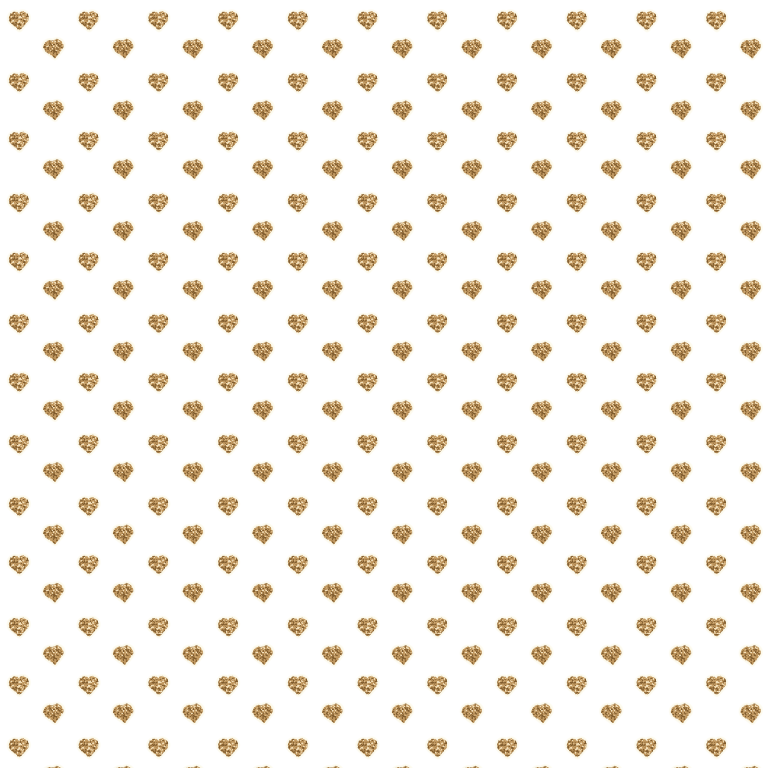
Give the GLSL for this pattern, as a three.js fragment shader.

```glsl
#define COLUMN_PITCH 0.0908
#define ROW_PITCH 0.0785
#define FIRST_HEART vec2(0.0247, 0.0273)
#define STAGGER vec2(0.0454, 0.0365)
#define HEART_SIZE 0.019
#define ROUNDING 0.08
#define GRAIN 0.0019
#define HALO_WIDTH 0.0026
#define DARK_GOLD vec3(0.50, 0.36, 0.18)
#define GOLD vec3(0.76, 0.60, 0.38)
#define PALE_GOLD vec3(0.95, 0.88, 0.74)
#define CREAM vec3(0.99, 0.98, 0.93)

const int ROWS = 13;

varying vec2 vUv;

float hash(vec2 p) {
  vec3 q = fract(p.xyx * 0.1031);
  q += dot(q, q.yzx + 33.33);
  return fract((q.x + q.y) * q.z);
}

float valueNoise(vec2 p) {
  vec2 cell = floor(p);
  vec2 f = fract(p);
  f = f * f * (3.0 - 2.0 * f);
  float low = mix(hash(cell), hash(cell + vec2(1.0, 0.0)), f.x);
  float high = mix(hash(cell + vec2(0.0, 1.0)), hash(cell + 1.0), f.x);
  return mix(low, high, f.y);
}

// Signed distance to a heart whose tip is at the origin
float heartDistance(vec2 p) {
  p.x = abs(p.x);
  if (p.x + p.y > 1.0) return length(p - vec2(0.25, 0.75)) - sqrt(0.125);
  vec2 toNotch = p - vec2(0.0, 1.0);
  vec2 toSide = p - 0.5 * max(p.x + p.y, 0.0);
  return sqrt(min(dot(toNotch, toNotch), dot(toSide, toSide))) * sign(p.x - p.y);
}

vec2 tilt(vec2 p, float angle) {
  float c = cos(angle);
  float s = sin(angle);
  return vec2(c * p.x + s * p.y, c * p.y - s * p.x);
}

// Slightly uneven row spacing, measured downward from the top
float rowDepth(float row) {
  float shift = mod(row, 2.0) > 0.5 ? 0.002 : step(7.5, row) * 0.0047;
  return FIRST_HEART.y + row * ROW_PITCH + shift;
}

vec3 glitter(vec2 p) {
  float n = 0.65 * valueNoise(p) + 0.35 * valueNoise(p * 1.7 + 19.0);
  n = clamp((n - 0.5) * 1.7 + 0.5, 0.0, 1.0);
  vec3 color = mix(DARK_GOLD, GOLD, smoothstep(0.0, 0.55, n));
  return mix(color, PALE_GOLD, smoothstep(0.55, 1.0, n));
}

void main() {
  float pixel = fwidth(vUv.y);
  float nearest = 1.0;
  vec2 grainPoint = vec2(0.0);

  // Two interleaved sets of hearts, each with its own tilt and grain
  for (int row = 0; row < ROWS; row++) {
    for (int set = 0; set < 2; set++) {
      float k = float(set);
      float x = vUv.x - FIRST_HEART.x - k * STAGGER.x;
      x -= COLUMN_PITCH * floor(x / COLUMN_PITCH + 0.5);
      float y = vUv.y - 1.0 + rowDepth(float(row)) + k * STAGGER.y;
      vec2 local = vec2(x, y);
      vec2 heartPoint = tilt(local, 0.07 + 0.07 * k) / HEART_SIZE + vec2(0.0, 0.55);
      float d = (heartDistance(heartPoint) - ROUNDING) * HEART_SIZE;
      if (d < nearest) {
        nearest = d;
        grainPoint = local / GRAIN + 40.0 + 37.0 * k;
      }
    }
  }

  // Ragged glitter edge with a faint cream halo
  float ragged = nearest + 0.0012 * (valueNoise(grainPoint + 71.0) - 0.5);
  float fill = 1.0 - smoothstep(-0.7 * pixel, 0.7 * pixel, ragged);
  float halo = 1.0 - smoothstep(0.5 * HALO_WIDTH, HALO_WIDTH + pixel, nearest);
  vec3 color = mix(vec3(1.0), CREAM, halo);
  gl_FragColor = vec4(mix(color, glitter(grainPoint), fill), 1.0);
}
```
